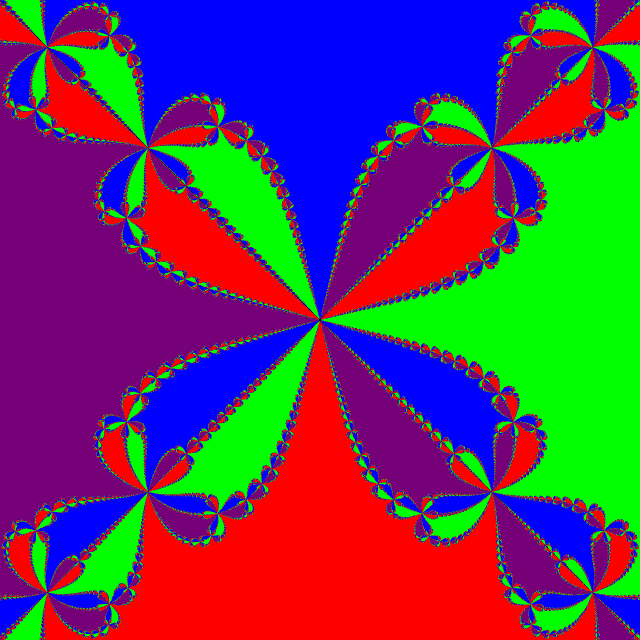
Reproduce this background procedurally as a three.js fragment shader.

```glsl
// Newton fractal of z^4 = 1 on the square from -1 to 1 in both axes.
// Each point is iterated by Newton's method and takes the flat colour of
// the root it reaches; points that never settle stay dark.

#define HALF_WIDTH 1.0
#define MAX_STEPS 64
#define TOLERANCE 1e-3
#define GRID 2
#define RIGHT_COLOR vec3(0.0, 1.0, 0.0)
#define TOP_COLOR vec3(0.0, 0.0, 1.0)
#define LEFT_COLOR vec3(0.46, 0.0, 0.47)
#define BOTTOM_COLOR vec3(1.0, 0.0, 0.0)
#define UNSETTLED_COLOR vec3(0.0)

varying vec2 vUv;

vec2 complexMul(vec2 a, vec2 b) {
  return vec2(a.x * b.x - a.y * b.y, a.x * b.y + a.y * b.x);
}

// One Newton step: z - (z^4 - 1) / (4 z^3) = 3z/4 + 1 / (4 z^3)
vec2 newtonStep(vec2 z) {
  vec2 inverse = vec2(z.x, -z.y) / max(dot(z, z), 1e-10);
  vec2 inverseCube = complexMul(complexMul(inverse, inverse), inverse);
  return 0.75 * z + 0.25 * inverseCube;
}

// The four roots lie on the axes, so the dominant axis picks the nearest
vec3 rootColor(vec2 z) {
  if (abs(z.x) > abs(z.y)) return z.x > 0.0 ? RIGHT_COLOR : LEFT_COLOR;
  return z.y > 0.0 ? TOP_COLOR : BOTTOM_COLOR;
}

vec3 basinColor(vec2 z) {
  for (int i = 0; i < MAX_STEPS; i++) {
    vec2 next = newtonStep(z);
    vec2 change = next - z;
    z = next;
    if (dot(change, change) < TOLERANCE * TOLERANCE) return rootColor(z);
  }
  return UNSETTLED_COLOR;
}

void main() {
  vec2 center = (2.0 * vUv - 1.0) * HALF_WIDTH;
  vec2 footprint = 2.0 * HALF_WIDTH * fwidth(vUv);

  // Average a small grid of samples to smooth the basin edges
  vec3 sum = vec3(0.0);
  for (int j = 0; j < GRID; j++) {
    for (int i = 0; i < GRID; i++) {
      vec2 offset = (vec2(float(i), float(j)) + 0.5) / float(GRID) - 0.5;
      sum += basinColor(center + offset * footprint);
    }
  }
  gl_FragColor = vec4(sum / float(GRID * GRID), 1.0);
}
```
